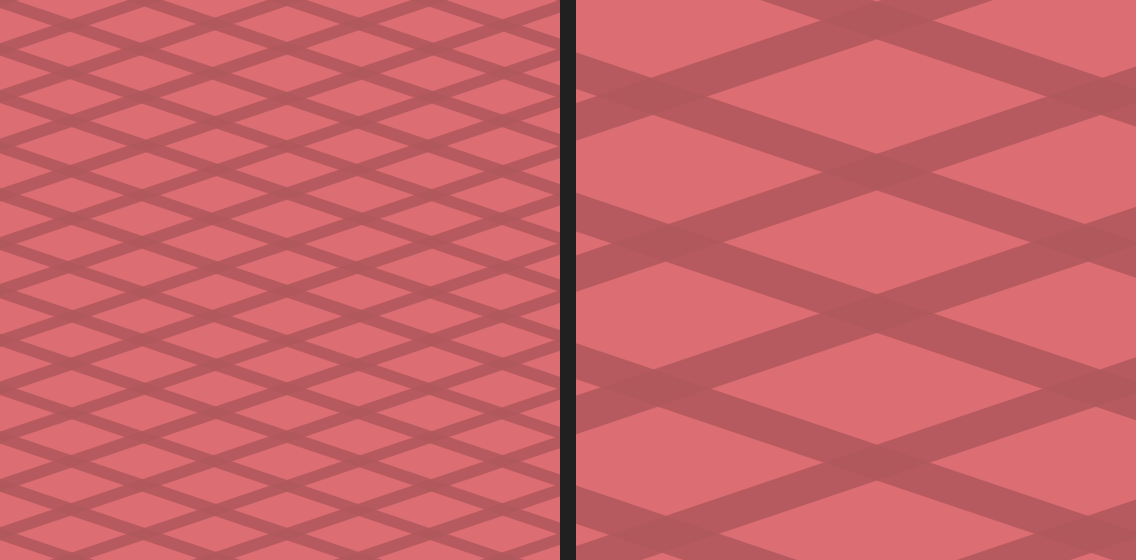
Left: the whole. Right: its middle third, enlarged.
Give the GLSL for this pattern, as a WebGL 1 fragment shader.

```glsl
precision highp float;
// Flat lattice of slanted bands crossing into wide rose diamonds, mirrored about a vertical axis.

uniform vec2 u_resolution;

const vec2 CELL = vec2(0.2568, 0.0866);    // diamond repeat, canvas units
const vec2 CENTER = vec2(0.5124, 0.4795);  // a crossing on the mirror axis
const float BAND_WIDTH = 0.255;            // share of one repeat
const float OFFSET_JITTER = 0.022;
const float WIDTH_JITTER = 0.012;

const vec3 ROSE = vec3(0.864, 0.431, 0.451);
const vec3 BAND = vec3(0.716, 0.354, 0.373);
const vec3 CROSSING = vec3(0.694, 0.347, 0.361);

float hash(float n) {
    return fract(sin(n * 12.9898 + 4.137) * 4375.85);
}

// Signed variation in -1..1, fixed for each band
float vary(float index, float seed) {
    return 2.0 * hash(index + seed) - 1.0;
}

// Coverage of the nearest band, with bands at jittered integers of t
float bandMask(float t, float softness) {
    float index = floor(t + 0.5);
    float offset = OFFSET_JITTER * vary(index, 3.0);
    float halfWidth = 0.5 * (BAND_WIDTH + WIDTH_JITTER * vary(index, 57.0));
    float edge = abs(t - index - offset) - halfWidth;
    return 1.0 - smoothstep(-softness, softness, edge);
}

void main() {
    vec2 uv = gl_FragCoord.xy / u_resolution;
    vec2 p = (uv - CENTER) / CELL;

    // Three quarters of a pixel, measured across a band
    float softness = 0.75 * length(1.0 / (CELL * u_resolution));

    // Both families share their variation, so the lattice is mirrored
    float rising = bandMask(p.y - p.x, softness);
    float falling = bandMask(p.y + p.x, softness);

    vec3 color = mix(ROSE, BAND, max(rising, falling));
    color = mix(color, CROSSING, rising * falling);
    gl_FragColor = vec4(color, 1.0);
}
```
